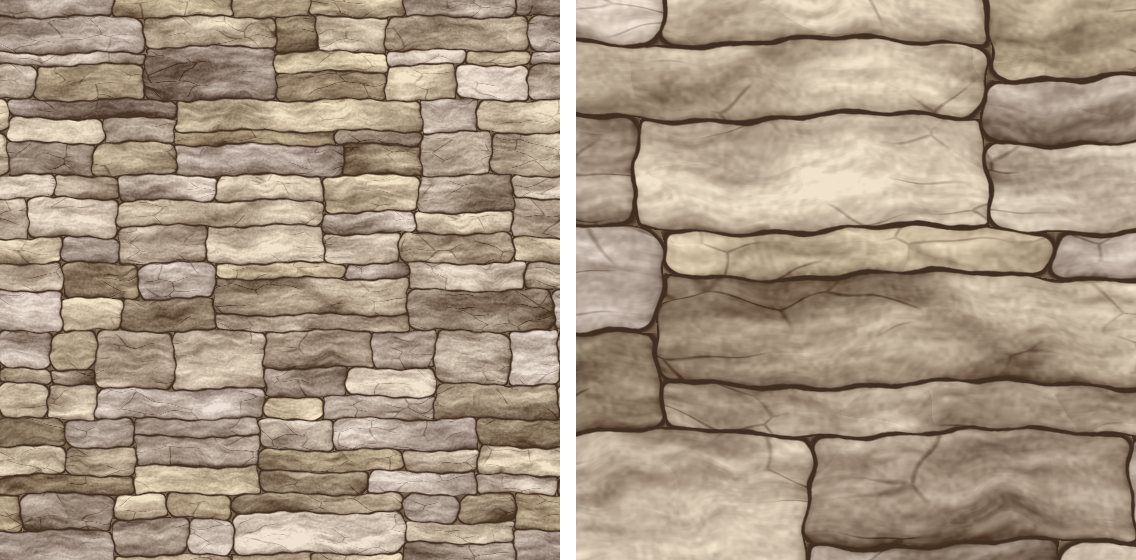
Left: the whole. Right: its middle third, enlarged.
A WebGL 1 fragment shader for this texture:

```glsl
precision highp float;
// Stacked ledge-stone wall: rough sepia slabs of mixed sizes with thin dark joints.
uniform vec2 u_resolution;

const float TAU = 6.2831853;
const vec3 UMBER = vec3(0.29, 0.21, 0.145);
const vec3 CREAM = vec3(0.94, 0.895, 0.825);
const vec3 JOINT = vec3(0.25, 0.18, 0.125);
const vec3 BACKING = vec3(0.47, 0.385, 0.30);

float hash(vec2 p) {
  vec3 q = fract(p.xyx * vec3(0.1031, 0.1030, 0.0973));
  q += dot(q, q.yzx + 33.33);
  return fract((q.x + q.y) * q.z);
}

float noise(vec2 p) {
  vec2 i = floor(p), f = fract(p);
  f = f * f * (3.0 - 2.0 * f);
  return mix(mix(hash(i), hash(i + vec2(1.0, 0.0)), f.x),
             mix(hash(i + vec2(0.0, 1.0)), hash(i + vec2(1.0, 1.0)), f.x), f.y);
}

float fbm(vec2 p) {
  float sum = 0.0, amp = 0.5;
  for (int i = 0; i < 4; i++) {
    sum += amp * noise(p);
    p = p * 2.03 + 7.1;
    amp *= 0.5;
  }
  return sum;
}

// Cellular noise: x = gap between the two nearest points, y = random value of the cell.
vec2 cellular(vec2 p) {
  vec2 base = floor(p);
  float near = 9.0, second = 9.0, value = 0.0;
  for (int y = -1; y <= 1; y++) {
    for (int x = -1; x <= 1; x++) {
      vec2 c = base + vec2(float(x), float(y));
      float d = length(c + vec2(hash(c), hash(c + 41.7)) - p);
      if (d < near) { second = near; near = d; value = hash(c + 13.1); }
      else second = min(second, d);
    }
  }
  return vec2(second - near, value);
}

// Jittered divider i of n; the outer dividers stay fixed so that divisions nest and wrap.
float divider(float i, float n, float seed, float jitter) {
  float k = floor(mod(i + 0.5, n));
  return (i + step(0.5, k) * jitter * (hash(vec2(k, seed)) - 0.5)) / n;
}

// Division that holds x: (random id, lower edge, upper edge).
vec3 division(float x, float n, float seed, float jitter) {
  float i = floor(x * n);
  if (x < divider(i, n, seed, jitter)) i -= 1.0;
  else if (x >= divider(i + 1.0, n, seed, jitter)) i += 1.0;
  float id = 100.0 * hash(vec2(floor(mod(i + 0.5, n)) + 3.7, seed + 5.3));
  return vec3(id, divider(i, n, seed, jitter), divider(i + 1.0, n, seed, jitter));
}

// Bands hold blocks, blocks hold courses, courses hold stones.
float findStone(vec2 p, out vec2 local, out vec2 size) {
  vec3 band = division(p.y + 0.03, 7.0, 2.0, 0.3);
  float x = p.x + hash(vec2(band.x, 1.3));
  vec3 block = division(x, 3.0 + step(0.5, hash(vec2(band.x, 8.1))), band.x, 0.5);
  vec2 low = vec2(block.y, band.y);
  vec2 extent = vec2(block.z, band.z) - low;
  vec2 uv = (vec2(x, p.y + 0.03) - low) / extent;
  vec3 course = division(uv.y, 2.0 + step(0.42, hash(vec2(block.x, 4.9))), block.x, 0.65);
  vec3 stone = division(uv.x, 1.0 + step(0.4, hash(vec2(course.x, 6.2))), course.x, 0.75);
  local = (uv - vec2(stone.y, course.y)) * extent;
  size = vec2(stone.z - stone.y, course.z - course.y) * extent;
  return stone.x;
}

float roundedBox(vec2 p, vec2 halfSize, float radius) {
  vec2 q = abs(p) - halfSize + radius;
  return length(max(q, 0.0)) + min(max(q.x, q.y), 0.0) - radius;
}

// Tone and tint of the weathered face; q is a stone-local position.
vec3 stoneFace(vec2 q, float id, float shade) {
  vec2 bent = q + 0.012 * vec2(noise(q * 30.0), noise(q * 30.0 + 9.0));
  float patches = fbm(bent * vec2(9.0, 26.0));
  float streaks = fbm(bent * vec2(26.0, 130.0));
  float relief = fbm(bent * vec2(45.0, 90.0)) - fbm((bent + vec2(-0.002, 0.004)) * vec2(45.0, 90.0));
  vec2 facet = cellular(bent * vec2(15.0, 38.0));
  float crack = (1.0 - smoothstep(0.0, 0.07, facet.x)) * smoothstep(0.5, 0.7, noise(q * 24.0 + 3.0));
  float tone = 0.60 + 0.42 * (hash(vec2(id, 2.4)) - 0.5) + shade;
  tone += 0.95 * (patches - 0.47) + 0.5 * (streaks - 0.47) + 0.35 * relief;
  tone += 0.09 * (facet.y - 0.5) + 0.13 * (noise(q * 330.0) - 0.5) - 0.24 * crack;
  vec3 tint = mix(vec3(0.99, 0.98, 1.02), vec3(1.02, 1.0, 0.92), hash(vec2(id, 7.7)));
  return mix(UMBER, CREAM, clamp(tone, 0.0, 1.0)) * tint;
}

void main() {
  vec2 p = gl_FragCoord.xy / u_resolution;
  float pixel = 1.0 / min(u_resolution.x, u_resolution.y);

  // Layered sines with whole frequencies bend the joints and still wrap.
  vec2 w = p + 0.0028 * sin(TAU * (p.yx * vec2(11.0, 5.0) + p * vec2(3.0, 2.0)));
  w += 0.0010 * sin(TAU * (p.yx * vec2(37.0, 23.0) + p * vec2(9.0, 14.0)));

  vec2 local, size;
  float id = findStone(w, local, size);
  vec2 q = local + id * 0.37;

  // Ragged outline with worn corners.
  float radius = min(mix(0.003, 0.019, hash(vec2(id, 3.1))), 0.4 * min(size.x, size.y));
  float d = roundedBox(local - 0.5 * size, 0.5 * size, radius);
  d += 0.0032 * (fbm(q * 65.0) - 0.3);

  // Light from the upper left: shadow along the lower and right sides, a bright upper lip.
  float shadow = exp(-max(min(local.y, size.x - local.x), 0.0) / 0.005);
  float lip = exp(-abs(size.y - local.y - 0.004) / 0.003);
  float shade = 0.07 * lip - 0.20 * shadow - 0.18 * exp(min(d, 0.0) / 0.0025);

  vec3 gap = mix(JOINT, BACKING, smoothstep(0.001, 0.004, d) * (0.5 + fbm(q * 90.0)));
  vec3 color = mix(stoneFace(q, id, shade), gap, smoothstep(-pixel, pixel, d + 0.0007));
  gl_FragColor = vec4(color, 1.0);
}
```
